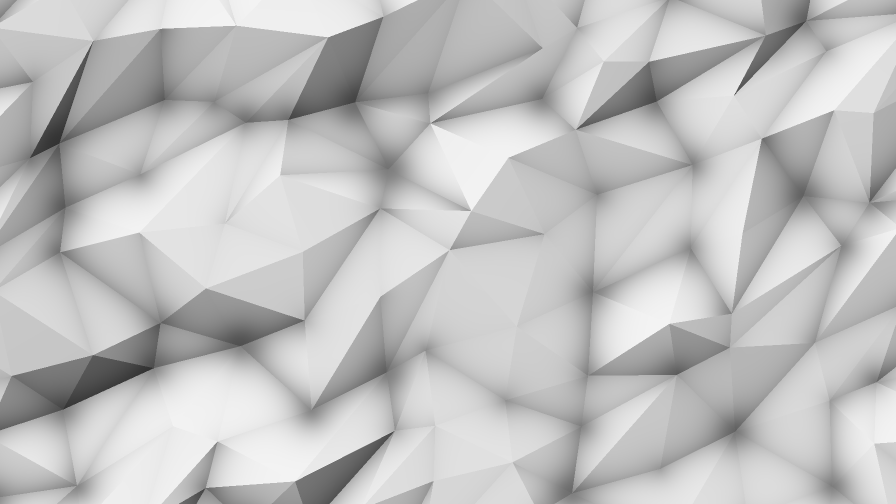
This background is drawn by a Shadertoy shader. Its source:

```glsl
// Pale grey low-poly relief: folded triangular facets lit from the upper left, with soft shadow in the creases.

const float CELLS_PER_HEIGHT = 7.3;                   // lattice cells along the canvas height
const mat2  LATTICE = mat2(1.08, 0.4, 0.02, 1.0);     // sheared cell axes, as columns
const float JITTER = 0.7;                             // vertex scatter within a cell
const vec2  FOLD_DIR = vec2(0.82, 0.57);              // direction the folds run in
const vec2  FOLD_FREQ = vec2(0.28, 0.5);              // noise frequency along and across folds
const float FOLD_HEIGHT = 0.9;
const float ROUGHNESS = 0.56;                         // random height of single vertices
const vec2  LIGHT_DIR = vec2(-0.6, 0.8);
const float SLOPE_SPREAD = 0.4;                       // slope that counts as one tonal step
const vec3  TONE_CURVE = vec3(0.865, 0.115, -0.032);  // level, linear and quadratic response
const vec2  TONE_RANGE = vec2(0.36, 0.955);
const float HEIGHT_TINT = 0.03;
const float CREASE_REACH = 0.15;                      // shadow width in cells
const float CREASE_GAIN = 2.5;
const float CREASE_DEPTH = 0.48;                      // strongest darkening
const int   AA = 2;                                   // samples per pixel side
const int   FACETS = 18;                              // two per cell in a 3x3 block

struct Facet { vec3 a, b, c; };

vec3 block[16];                                       // 4x4 vertices around the current cell

vec2 hash22(vec2 p) {
    vec3 q = fract(p.xyx * vec3(0.1031, 0.1030, 0.0973));
    q += dot(q, q.yzx + 33.33);
    return fract((q.xx + q.yz) * q.zy);
}

float gradientDot(vec2 corner, vec2 p) {
    float angle = 6.2832 * hash22(corner + 71.0).x;
    return dot(vec2(cos(angle), sin(angle)), p - corner);
}

float gradientNoise(vec2 p) {
    vec2 i = floor(p), f = p - i;
    vec2 u = f * f * f * (f * (f * 6.0 - 15.0) + 10.0);
    vec2 e = vec2(1.0, 0.0);
    return mix(mix(gradientDot(i, p), gradientDot(i + e, p), u.x),
               mix(gradientDot(i + e.yx, p), gradientDot(i + 1.0, p), u.x), u.y);
}

// Scattered lattice vertex: position in xy, height in z
vec3 vertexAt(vec2 id) {
    vec2 pos = LATTICE * (id + JITTER * (hash22(id + 19.0) - 0.5));
    vec2 across = vec2(-FOLD_DIR.y, FOLD_DIR.x);
    vec2 fold = vec2(dot(pos, FOLD_DIR), dot(pos, across)) * FOLD_FREQ;
    float height = FOLD_HEIGHT * gradientNoise(fold + 5.3);
    return vec3(pos, height + ROUGHNESS * (hash22(id + 143.0).y - 0.5));
}

void loadBlock(vec2 cell) {
    for (int i = 0; i < 16; i++)
        block[i] = vertexAt(cell + vec2(i % 4, i / 4) - 1.0);
}

float cross2(vec2 u, vec2 v) { return u.x * v.y - u.y * v.x; }

float area(vec3 a, vec3 b, vec3 c) { return cross2(b.xy - a.xy, c.xy - a.xy); }

// Each cell is split along the diagonal that gives the fuller triangles
Facet facetAt(int n) {
    int cell = n / 2;
    int i = (cell / 3) * 4 + cell % 3;
    vec3 a = block[i], b = block[i + 1], c = block[i + 5], d = block[i + 4];
    bool first = n % 2 == 0;
    float splitAC = min(area(a, b, c), area(a, c, d));
    float splitBD = min(area(a, b, d), area(b, c, d));
    if (splitAC > splitBD) {
        if (first) return Facet(a, b, c);
        return Facet(a, c, d);
    }
    if (first) return Facet(a, b, d);
    return Facet(b, c, d);
}

bool contains(Facet f, vec2 p) {
    vec3 q = vec3(p, 0.0);
    return min(area(f.a, f.b, q), min(area(f.b, f.c, q), area(f.c, f.a, q))) >= -1e-5;
}

float segmentDistance(vec2 p, vec2 a, vec2 b) {
    vec2 ab = b - a;
    return length(p - a - ab * clamp(dot(p - a, ab) / dot(ab, ab), 0.0, 1.0));
}

float facetDistance(Facet f, vec2 p) {
    return min(segmentDistance(p, f.a.xy, f.b.xy),
           min(segmentDistance(p, f.b.xy, f.c.xy), segmentDistance(p, f.c.xy, f.a.xy)));
}

float reliefShade(vec2 p) {
    // Find the facet under p, then centre the block on its cell
    vec2 cell = floor(inverse(LATTICE) * p);
    loadBlock(cell);
    int own = 8;
    for (int n = 0; n < FACETS; n++)
        if (contains(facetAt(n), p)) { own = n; break; }
    loadBlock(cell + vec2((own / 2) % 3, own / 6) - 1.0);
    own = 8 + own % 2;
    Facet f = facetAt(own);

    // Flat tone from the tilt towards the light
    vec3 normal = cross(f.b - f.a, f.c - f.a);
    vec2 slope = -normal.xy / normal.z;
    float tilt = clamp(-dot(slope, LIGHT_DIR) / SLOPE_SPREAD, -2.6, 1.7);
    float tone = TONE_CURVE.x + tilt * (TONE_CURVE.y + tilt * TONE_CURVE.z);
    tone += HEIGHT_TINT * (f.a.z + dot(slope, p - f.a.xy));
    tone = clamp(tone, TONE_RANGE.x, TONE_RANGE.y);

    // Neighbours rising above this facet's plane cast crease shadow
    float occlusion = 0.0;
    for (int n = 0; n < FACETS; n++) {
        if (n == own) continue;
        Facet g = facetAt(n);
        vec3 centre = (g.a + g.b + g.c) / 3.0;
        float rise = centre.z - f.a.z - dot(slope, centre.xy - f.a.xy);
        occlusion += clamp(rise, 0.0, 0.5) * exp(-facetDistance(g, p) / CREASE_REACH);
    }
    return tone * (1.0 - CREASE_DEPTH * (1.0 - exp(-CREASE_GAIN * occlusion)));
}

void mainImage(out vec4 fragColor, in vec2 fragCoord) {
    float shade = 0.0;
    for (int i = 0; i < AA * AA; i++) {
        vec2 offset = (vec2(i % AA, i / AA) + 0.5) / float(AA) - 0.5;
        shade += reliefShade((fragCoord + offset) / iResolution.y * CELLS_PER_HEIGHT);
    }
    fragColor = vec4(vec3(shade / float(AA * AA)), 1.0);
}
```
